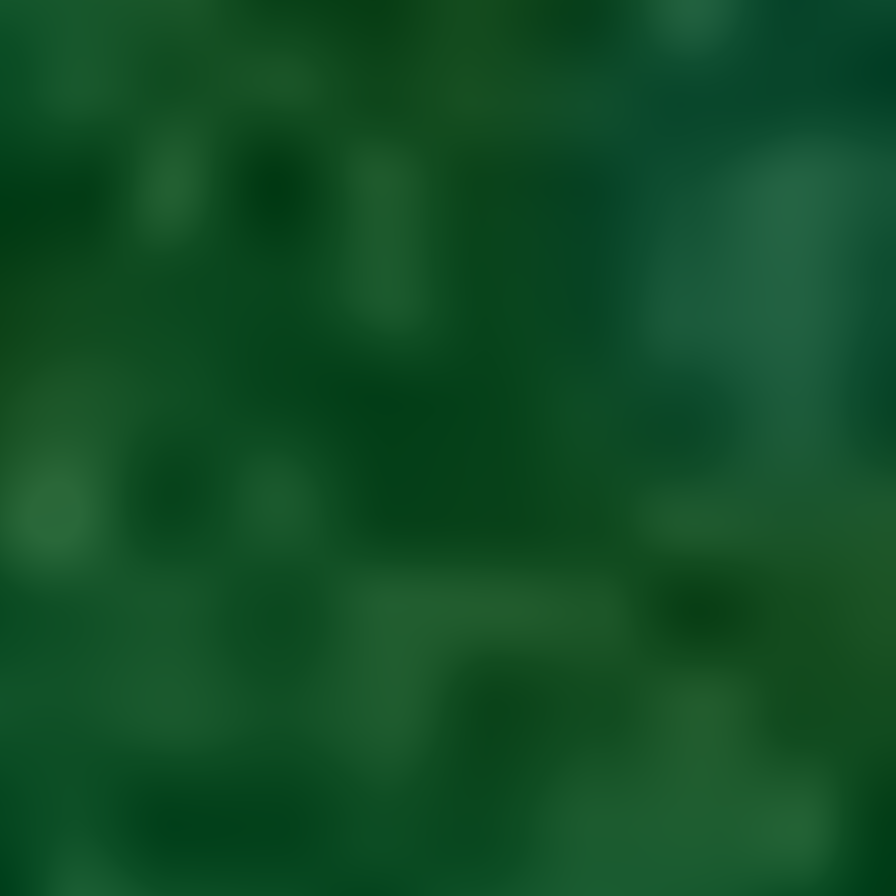
Give the GLSL for this texture, as a WebGL 2 fragment shader.

```glsl
#version 300 es
precision highp float;
// Soft, out-of-focus foliage: blurred light and dark patches of deep green.
// Two layers of smooth value noise set the tone, slow noise drifts the hue,
// and a broad glow in the upper right turns the green towards teal.

uniform vec2 u_resolution;
out vec4 fragColor;

const vec3 DARK_GREEN  = vec3(0.000, 0.220, 0.070);
const vec3 MID_GREEN   = vec3(0.060, 0.297, 0.128);
const vec3 LIGHT_GREEN = vec3(0.165, 0.405, 0.220);
const vec3 WARM_DRIFT  = vec3(0.045, -0.010, -0.035);
const vec3 TEAL_SHIFT  = vec3(-0.005, 0.005, 0.060);

const float PATCH_SCALE  = 8.5;   // small patches across the canvas
const float MASS_SCALE   = 3.7;   // broad masses across the canvas
const float DRIFT_SCALE  = 3.0;   // hue changes across the canvas
const float PATCH_WEIGHT = 0.66;
const float WARP_SCALE   = 4.0;
const float WARP_AMOUNT  = 0.05;
const vec2  TONE_RANGE   = vec2(0.14, 0.88);
const vec2  TEAL_CENTRE  = vec2(0.92, 0.80);
const vec2  TEAL_RADIUS  = vec2(0.36, 0.42);

// Integer hash of a lattice point, 0 to 1
float hash(ivec2 cell, uint seed) {
    uint h = uint(cell.x) * 1597334673u ^ uint(cell.y) * 3812015801u;
    h ^= seed * 2654435769u;
    h = (h ^ (h >> 16)) * 2146121005u;
    h = (h ^ (h >> 15)) * 2221713035u;
    h ^= h >> 16;
    return float(h >> 8) / 16777216.0;
}

// Value noise with smooth interpolation, 0 to 1
float valueNoise(vec2 p, uint seed) {
    ivec2 cell = ivec2(floor(p));
    vec2 f = fract(p);
    vec2 blend = f * f * (3.0 - 2.0 * f);
    float bottom = mix(hash(cell, seed), hash(cell + ivec2(1, 0), seed), blend.x);
    float top = mix(hash(cell + ivec2(0, 1), seed), hash(cell + ivec2(1, 1), seed), blend.x);
    return mix(bottom, top, blend.y);
}

// Dark to mid to light, bending gently around the middle
vec3 greenRamp(float tone) {
    vec3 lower = mix(DARK_GREEN, MID_GREEN, min(tone * 2.0, 1.0));
    vec3 upper = mix(MID_GREEN, LIGHT_GREEN, max(tone * 2.0 - 1.0, 0.0));
    return mix(lower, upper, smoothstep(0.4, 0.6, tone));
}

void main() {
    vec2 uv = gl_FragCoord.xy / u_resolution;

    // Bend the lattice so the patches lose their regular spacing
    vec2 warp = vec2(valueNoise(uv * WARP_SCALE, 1u), valueNoise(uv * WARP_SCALE, 2u)) - 0.5;
    vec2 p = uv + WARP_AMOUNT * warp;

    // Light and dark patches
    float patches = valueNoise(p * PATCH_SCALE + 0.37, 3u);
    float masses = valueNoise(p * MASS_SCALE + 0.61, 4u);
    float tone = mix(masses, patches, PATCH_WEIGHT);
    tone = clamp((tone - TONE_RANGE.x) / (TONE_RANGE.y - TONE_RANGE.x), 0.0, 1.0);
    vec3 color = greenRamp(tone);

    // Hue: slow warm and cool drift, then the teal corner
    float teal = 1.0 - smoothstep(0.45, 1.15, length((p - TEAL_CENTRE) / TEAL_RADIUS));
    float drift = valueNoise(p * DRIFT_SCALE + 0.2, 5u) - 0.5;
    color += WARM_DRIFT * drift * (1.0 - teal) + TEAL_SHIFT * teal;

    fragColor = vec4(clamp(color, 0.0, 1.0), 1.0);
}
```
